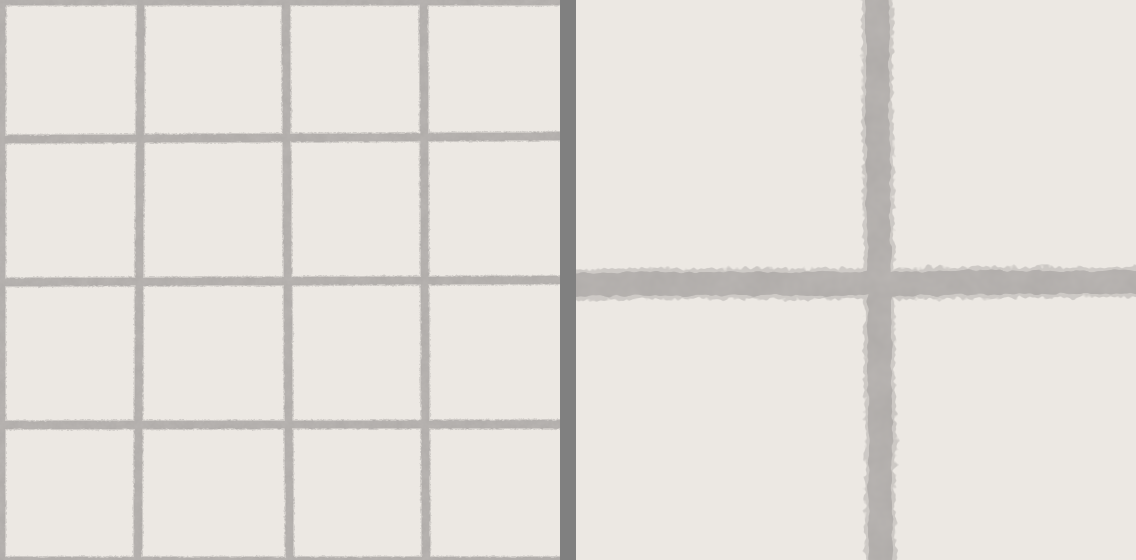
Left: the whole. Right: its middle third, enlarged.
Reproduce this pattern procedurally as a three.js fragment shader.

```glsl
#define TILE_COLOR vec3(0.925, 0.910, 0.890)
#define LINE_COLOR vec3(0.705, 0.690, 0.680)
#define CORE_HALF_WIDTH 0.0073
#define FRAY_HALF_WIDTH 0.0092
#define FRAY_OPACITY 0.55
#define FRAY_AMOUNT 0.0017
#define FRAY_SCALE 210.0
#define WANDER_AMOUNT 0.0006
#define WANDER_SCALE 26.0
#define MOTTLE 0.022
#define EDGE_SOFTNESS 0.0007

varying vec2 vUv;

vec2 gradientAt(vec2 cell) {
  vec3 h = fract(cell.xyx * vec3(0.1031, 0.1030, 0.0973));
  h += dot(h, h.yzx + 33.33);
  float angle = 6.2832 * fract((h.x + h.y) * h.z);
  return vec2(cos(angle), sin(angle));
}

// Gradient noise, roughly -1 to 1
float gradientNoise(vec2 p) {
  vec2 cell = floor(p);
  vec2 f = p - cell;
  vec2 u = f * f * f * (f * (f * 6.0 - 15.0) + 10.0);
  vec2 e = vec2(1.0, 0.0);
  float low = mix(dot(gradientAt(cell), f),
                  dot(gradientAt(cell + e.xy), f - e.xy), u.x);
  float high = mix(dot(gradientAt(cell + e.yx), f - e.yx),
                   dot(gradientAt(cell + e.xx), f - e.xx), u.x);
  return 1.4 * mix(low, high, u.y);
}

float nearest(vec4 d) {
  return min(min(d.x, d.y), min(d.z, d.w));
}

// Distance to the hand-ruled lines, each slightly tilted
float gridDistance(vec2 p) {
  vec4 columns = mix(vec4(0.002, 0.246, 0.517, 0.7605),
                     vec4(0.003, 0.2513, 0.5104, 0.7565), p.y);
  vec4 rows = mix(vec4(-0.002, 0.2409, 0.4961, 0.7513),
                  vec4(-0.002, 0.2425, 0.5, 0.7565), p.x);
  vec4 toColumns = abs(p.x - columns);
  // Rows wrap, so the bottom line returns at the top
  vec4 toRows = abs(fract(p.y - rows + 0.5) - 0.5);
  return min(nearest(toColumns), nearest(toRows));
}

float stroke(float d, float halfWidth, float softness) {
  return 1.0 - smoothstep(halfWidth - softness, halfWidth + softness, d);
}

void main() {
  vec2 p = vUv;
  float softness = max(EDGE_SOFTNESS, 0.6 * fwidth(vUv.x));

  // Slow wander of the line, then fine fraying of its edge
  vec2 wander = vec2(gradientNoise(p * WANDER_SCALE),
                     gradientNoise(p * WANDER_SCALE + 41.7));
  float d = gridDistance(p + WANDER_AMOUNT * wander);
  float coarse = gradientNoise(p * FRAY_SCALE * 0.5 + 13.1);
  float fine = gradientNoise(p * FRAY_SCALE + 71.3);
  float hairs = gradientNoise(p * FRAY_SCALE * 1.4 + 97.9);

  // Opaque core over a translucent frayed rim
  float core = stroke(d + FRAY_AMOUNT * (0.5 * coarse + 0.5 * fine),
                      CORE_HALF_WIDTH, softness);
  float rim = stroke(d + FRAY_AMOUNT * (0.6 * coarse + hairs),
                     FRAY_HALF_WIDTH, softness);
  float ink = max(core, FRAY_OPACITY * rim);

  // Uneven pigment inside the lines
  float pigment = gradientNoise(p * 48.0 + 5.3) + 0.5 * fine;
  vec3 lineColor = LINE_COLOR * (1.0 + MOTTLE * pigment);
  gl_FragColor = vec4(mix(TILE_COLOR, lineColor, ink), 1.0);
}
```
